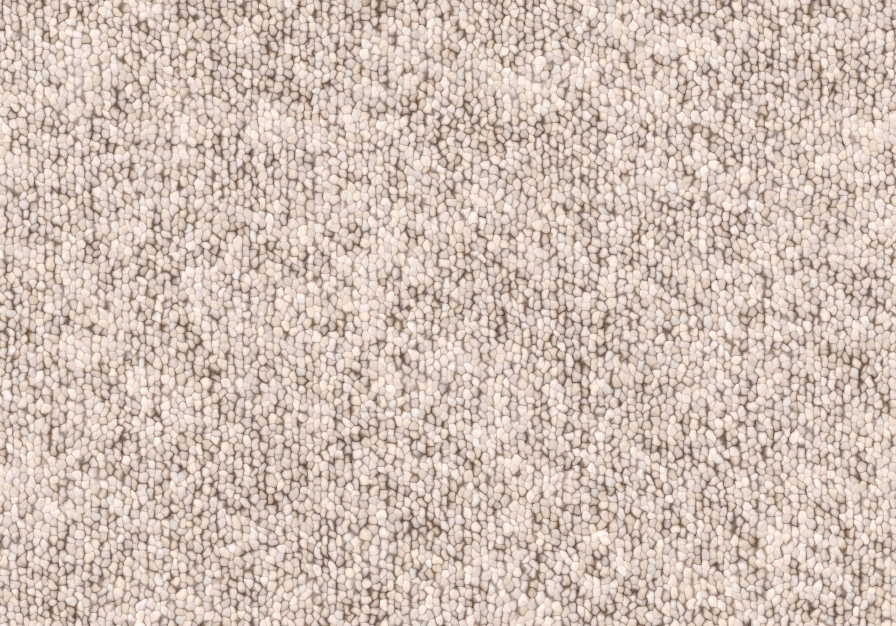
This texture is drawn by a WebGL 2 fragment shader. Its source:

```glsl
#version 300 es
precision highp float;
// Looped wool carpet: upright columns of uneven, leaning yarn loops, each
// column half a loop off the next. The highest loop wins at each point;
// its dome shades tip to crevice, and broken noise adds brown strands.

uniform vec2 u_resolution;
out vec4 fragColor;

vec3 hash3(vec2 p) {
    vec3 q = fract(p.xyx * vec3(0.1031, 0.1030, 0.0973));
    q += dot(q, q.yxz + 33.33);
    return fract((q.xxy + q.yzz) * q.zyx);
}

float noise(vec2 p) {
    vec2 i = floor(p), f = fract(p);
    f = f * f * (3.0 - 2.0 * f);
    return mix(mix(hash3(i).x, hash3(i + vec2(1, 0)).x, f.x),
               mix(hash3(i + vec2(0, 1)).x, hash3(i + vec2(1, 1)).x, f.x), f.y);
}

// Darker yarn: wide streaks broken up by short strands
float brownPatch(vec2 p) {
    p.y += 0.15 * p.x;
    return 0.36 * noise(p * vec2(8.0, 15.0) + 7.0) + 0.36 * noise(p * vec2(21.0, 36.0) + 31.0)
         + 0.48 * noise(p * vec2(48.0, 66.0) + 63.0);
}

vec3 carpet(vec2 p) {
    vec2 loops = vec2(79.0, 69.0);
    // Wander of the columns, and a finer bend that roughens each outline
    vec2 grid = p * loops + 8.0 + 0.9 * vec2(noise(p * 11.0), noise(p * 11.0 + 50.0));
    grid += 0.45 * vec2(noise(p * 120.0 + 20.0), noise(p * 120.0 + 80.0)) - 0.22;

    // Find the loop on top, and the runner-up beside it
    float top = -9.0, second = -9.0;
    vec2 topOffset = vec2(0), topCell = vec2(0);
    for (int i = -1; i <= 1; i++) {
        float column = floor(grid.x) + float(i);
        float stagger = 0.5 * mod(column, 2.0);
        for (int j = -1; j <= 1; j++) {
            vec2 cell = vec2(column, floor(grid.y - stagger) + float(j));
            vec3 rnd = hash3(cell + 3.0);
            vec2 offset = grid - cell - vec2(0.5, 0.5 + stagger) - 0.42 * (rnd.xy - 0.5);
            float lean = 1.7 * (rnd.z - 0.5) + 0.25;
            vec2 turned = mat2(cos(lean), -sin(lean), sin(lean), cos(lean)) * offset;
            turned /= vec2(0.57, 0.76);
            float height = 1.0 - dot(turned, turned) + 0.5 * (fract(rnd.x * 7.0 + rnd.z) - 0.5);
            if (height > top) {
                second = top;
                top = height;
                topOffset = offset;
                topCell = cell;
            } else {
                second = max(second, height);
            }
        }
    }

    // Domed shading; seams between loops vary from faint to deep
    float dome = clamp(top, 0.0, 1.0);
    float seam = 1.0 - smoothstep(0.0, 0.4, top - second);
    vec3 yarn = hash3(topCell + 91.0);
    float brown = smoothstep(0.4, 0.95, 0.82 * brownPatch(p) + 0.42 * yarn.x);
    float tone = mix(0.75, 0.945, smoothstep(0.0, 0.7, dome));
    tone += 0.09 * (yarn.y - 0.5) + 0.09 * dot(topOffset, vec2(-0.5, 0.8));
    tone -= 0.04 * seam + brown * (0.02 + 0.24 * (1.0 - dome) + 0.07 * seam);

    // Fine fibres
    tone += 0.07 * (noise(p * vec2(300.0, 210.0) + yarn.xy * 9.0) - 0.5);

    // Brown crevice to cream tip, each loop a little peach or a little grey
    vec3 color = mix(vec3(0.58, 0.50, 0.45), vec3(0.95, 0.89, 0.85), (tone - 0.58) / 0.37);
    color += (yarn.z - 0.5) * vec3(0.015, -0.01, -0.045);
    return clamp(color, 0.0, 1.0);
}

void main() {
    // Four samples per pixel smooth the loop edges
    vec3 sum = vec3(0);
    for (int k = 0; k < 4; k++) {
        vec2 shift = vec2(k % 2, k / 2) * 0.5 - 0.25;
        sum += carpet((gl_FragCoord.xy + shift) / u_resolution.y);
    }
    fragColor = vec4(sum / 4.0, 1.0);
}
```
